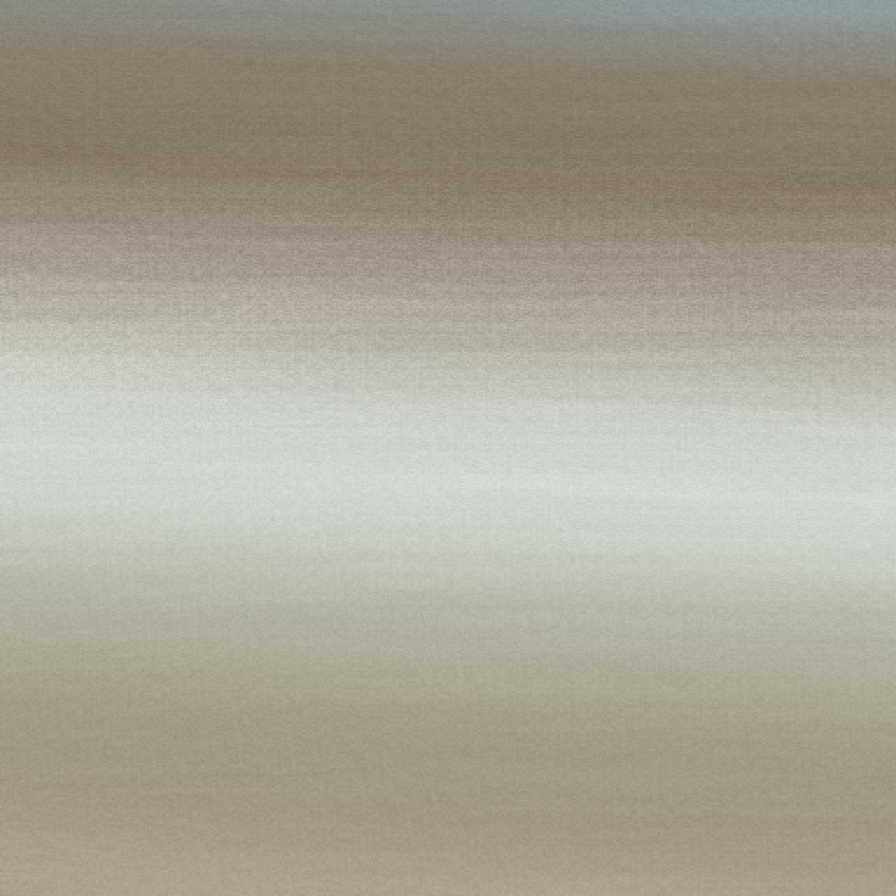
Give the GLSL for this texture, as a three.js fragment shader.

```glsl
// Brushed horizontal bands: a pale, cool glow between warm taupe layers.
// A vertical colour ramp is tilted and warped by stretched noise,
// then overlaid with fine wood-like streaks and a speckled grain.

varying vec2 vUv;

float hash(vec2 p) {
  return fract(sin(dot(p, vec2(127.1, 311.7))) * 43758.5453);
}

float noise(vec2 p) {
  vec2 i = floor(p);
  vec2 f = fract(p);
  f = f * f * (3.0 - 2.0 * f);
  return mix(mix(hash(i), hash(i + vec2(1.0, 0.0)), f.x),
             mix(hash(i + vec2(0.0, 1.0)), hash(i + vec2(1.0, 1.0)), f.x), f.y);
}

// Layered noise, centred on zero
float fbm(vec2 p) {
  float sum = 0.0;
  float weight = 0.5;
  for (int i = 0; i < 4; i++) {
    sum += weight * (noise(p) - 0.5);
    p = p * vec2(1.7, 2.1) + 17.3;
    weight *= 0.55;
  }
  return sum;
}

vec3 blend(vec3 below, vec3 above, float start, float end, float y) {
  return mix(below, above, clamp((y - start) / (end - start), 0.0, 1.0));
}

// Colour layers from the bottom edge to the top
vec3 bands(float y) {
  vec3 c = vec3(0.68, 0.64, 0.55);
  c = blend(c, vec3(0.625, 0.595, 0.515), 0.00, 0.09, y);
  c = blend(c, vec3(0.625, 0.60, 0.53), 0.09, 0.17, y);
  c = blend(c, vec3(0.67, 0.66, 0.585), 0.17, 0.25, y);
  c = blend(c, vec3(0.72, 0.725, 0.665), 0.25, 0.335, y);
  c = blend(c, vec3(0.79, 0.81, 0.775), 0.335, 0.40, y);
  c = blend(c, vec3(0.82, 0.85, 0.82), 0.40, 0.465, y);
  c = blend(c, vec3(0.79, 0.805, 0.775), 0.465, 0.545, y);
  c = blend(c, vec3(0.72, 0.71, 0.665), 0.545, 0.605, y);
  c = blend(c, vec3(0.67, 0.645, 0.59), 0.605, 0.67, y);
  c = blend(c, vec3(0.595, 0.55, 0.49), 0.67, 0.745, y);
  c = blend(c, vec3(0.53, 0.48, 0.41), 0.745, 0.81, y);
  c = blend(c, vec3(0.535, 0.50, 0.435), 0.81, 0.93, y);
  return blend(c, vec3(0.55, 0.575, 0.555), 0.93, 1.0, y);
}

void main() {
  vec2 uv = vUv;

  // Tilt and gentle waves of the layers
  float drift = fbm(uv * vec2(1.6, 9.0) + 4.0);
  float y = uv.y + 0.045 * (uv.x - 0.5) + 0.03 * drift;
  y += 0.012 * fbm(uv * vec2(4.0, 45.0));
  vec3 color = bands(y);

  // Soft light on the left shoulder, cool tint in the top right corner
  vec2 shoulder = (uv - vec2(0.0, 0.62)) / vec2(0.35, 0.055);
  color += vec3(0.04, 0.045, 0.045) * exp(-dot(shoulder, shoulder));
  vec2 corner = (uv - vec2(0.92, 1.01)) / vec2(0.30, 0.045);
  color += vec3(0.015, 0.04, 0.075) * exp(-dot(corner, corner));

  // Long streaks follow the warped layers, strongest above the glow
  float grainY = uv.y + 0.03 * fbm(uv * vec2(2.0, 5.0) + 9.0);
  float streak = fbm(vec2(uv.x * 3.0, grainY * 85.0));
  streak += 0.6 * fbm(vec2(uv.x * 9.0, grainY * 210.0) + 31.0);
  float upper = exp(-pow((uv.y - 0.68) / 0.13, 2.0));
  color += (0.025 + 0.035 * upper) * streak;

  // Fine speckle
  float speckle = hash(floor(uv * 512.0)) - 0.5;
  speckle += 0.7 * (noise(uv * vec2(230.0, 320.0)) - 0.5);
  color += (0.035 + 0.03 * upper) * speckle;

  gl_FragColor = vec4(color, 1.0);
}
```
